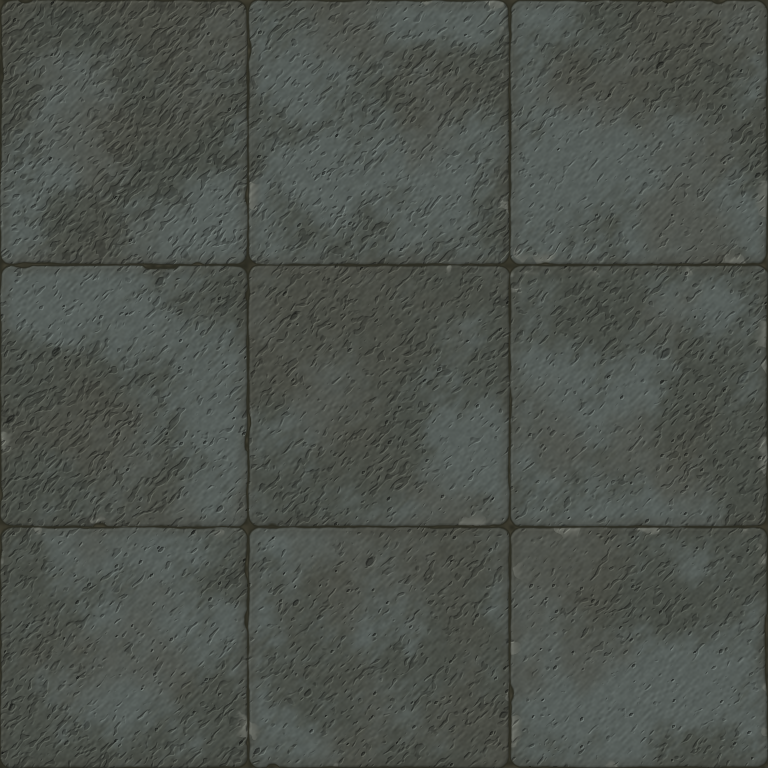
This texture is drawn by a WebGL 2 fragment shader. Its source:

```glsl
#version 300 es
precision highp float;

uniform vec2 u_resolution;
out vec4 fragColor;

const vec2 SEAM_LOW = vec2(0.323, 0.314);
const vec2 SEAM_HIGH = vec2(0.664, 0.655);
const float GAP = 0.0014;
const float CORNER = 0.014;

const vec3 SLATE_DARK = vec3(0.282, 0.298, 0.272);
const vec3 SLATE_PALE = vec3(0.342, 0.370, 0.356);
const vec3 EARTH = vec3(0.296, 0.296, 0.264);
const vec3 GROUT = vec3(0.250, 0.242, 0.195);
const vec3 CREVICE = vec3(0.165, 0.165, 0.130);
const vec3 CHIP = vec3(0.43, 0.44, 0.41);

float hash(vec2 p) {
    return fract(sin(dot(p, vec2(127.1, 311.7))) * 43758.5453);
}

float noise(vec2 p) {
    vec2 i = floor(p), f = fract(p);
    f = f * f * (3.0 - 2.0 * f);
    float low = mix(hash(i), hash(i + vec2(1, 0)), f.x);
    float high = mix(hash(i + vec2(0, 1)), hash(i + vec2(1, 1)), f.x);
    return mix(low, high, f.y);
}

float fbm(vec2 p) {
    float sum = 0.0, amp = 0.533;
    for (int i = 0; i < 4; i++) {
        sum += amp * noise(p);
        p = mat2(1.6, 1.2, -1.2, 1.6) * p + 7.3;
        amp *= 0.5;
    }
    return sum;
}

// Axes along and across the diagonal grain
vec2 grainAxes(vec2 p) {
    return vec2(p.x + p.y, p.y - p.x) * 0.7071;
}

vec2 tileIndex(vec2 p) {
    return step(SEAM_LOW, p) + step(SEAM_HIGH, p);
}

// Signed distance to the worn, rounded tile outline
float tileEdge(vec2 p, vec2 id) {
    vec2 lo = mix(SEAM_LOW * step(0.5, id), SEAM_HIGH, step(1.5, id));
    vec2 hi = mix(mix(SEAM_LOW, SEAM_HIGH, step(0.5, id)), vec2(1), step(1.5, id));
    vec2 q = abs(p - 0.5 * (lo + hi)) - 0.5 * (hi - lo) + GAP + CORNER;
    float box = length(max(q, 0.0)) + min(max(q.x, q.y), 0.0) - CORNER;
    float nick = smoothstep(0.78, 0.97, noise(p * 31.0 + id * 9.0));
    return box + (fbm(p * 42.0 + id * 5.0) - 0.5) * 0.004 + nick * 0.004;
}

// Scattered oval holes, one candidate per cell
float pits(vec2 p, float cells, float density, float radius) {
    vec2 g = grainAxes(p) * cells;
    vec2 cell = floor(g);
    vec2 center = 0.3 + 0.4 * vec2(hash(cell + 3.1), hash(cell + 8.7));
    vec2 d = (fract(g) - center) / cells * vec2(0.7, 1.15);
    float size = radius * (0.55 + 0.45 * hash(cell + 5.9));
    float rough = 0.8 + 0.4 * noise(p * 260.0);
    return step(hash(cell), density) * (1.0 - smoothstep(0.6, 1.1, length(d) * rough / size));
}

// Short broken grooves running up to the right
float grooves(vec2 p, float amount) {
    vec2 g = grainAxes(p + 0.005 * vec2(noise(p * 70.0), noise(p * 70.0 + 31.0)));
    float coarse = noise(g * vec2(105.0, 235.0));
    float fine = noise(g * vec2(165.0, 370.0) + 17.0);
    float cut = 0.79 - 0.34 * amount;
    return smoothstep(cut, cut + 0.2, coarse * 0.6 + fine * 0.4);
}

float surfaceHeight(vec2 p, vec2 id, float amount, float pitDensity) {
    float small = pits(p, 42.0, 0.14 * pitDensity, 0.0026);
    float large = pits(p + 0.37, 11.0, 0.14 * pitDensity, 0.0062);
    float bevel = smoothstep(-0.0035, 0.001, tileEdge(p, id));
    float ripple = noise(grainAxes(p) * vec2(120.0, 270.0) + 41.0);
    return (0.28 + 0.3 * amount) * (ripple - 0.5) - 0.6 * grooves(p, amount)
        - 1.1 * max(small, large) - 0.5 * bevel;
}

void main() {
    vec2 p = gl_FragCoord.xy / u_resolution;
    vec2 id = tileIndex(p);
    float edge = tileEdge(p, id);
    float pixel = 1.0 / min(u_resolution.x, u_resolution.y);

    // Mottling with edges frayed along the grain, and roughness per tile
    vec2 shifted = p + id * 3.7;
    vec2 grain = grainAxes(p);
    float fray = noise(grain * vec2(45.0, 120.0)) + noise(grain * vec2(95.0, 220.0) + 9.0) - 1.0;
    float patches = smoothstep(0.34, 0.66, fbm(shifted * 10.0) + 0.11 * fray);
    float earthy = smoothstep(0.48, 0.72, fbm(shifted * 7.0 + 23.0));
    float rough = 0.34 + 0.17 * id.y + 0.22 * hash(id + 2.0) - 0.05 * id.x;
    float amount = clamp(rough + 0.4 * (0.5 - patches), 0.1, 1.0);
    float pitDensity = 1.25 - 0.4 * id.y;

    // Relief lit from the upper left
    float height = surfaceHeight(p, id, amount, pitDensity);
    float towardLight = surfaceHeight(p + vec2(-0.0011, 0.0011), id, amount, pitDensity);
    float relief = clamp(height - towardLight, -0.6, 0.6);

    vec3 color = mix(SLATE_DARK, SLATE_PALE, patches);
    color = mix(color, EARTH, earthy * 0.55);
    color += (noise(p * 330.0) - 0.5) * 0.024;

    // Rare pale breaks and brown staining close to the rim
    float rim = smoothstep(-0.018, -0.002, edge);
    float broken = rim * smoothstep(0.74, 0.77, fbm(p * 19.0 + id * 4.0) + 0.03 * id.x);
    color = mix(color, EARTH * 0.9, rim * 0.35);
    color = mix(color, CHIP, broken * 0.7);
    color *= 1.0 + 0.2 * height + 0.42 * relief;

    // Narrow joints
    float joint = smoothstep(-pixel, pixel, edge);
    vec3 grout = mix(CREVICE, GROUT, smoothstep(0.0005, 0.003, edge) * noise(p * 150.0));
    color = mix(color, grout, joint);
    fragColor = vec4(color, 1.0);
}
```
